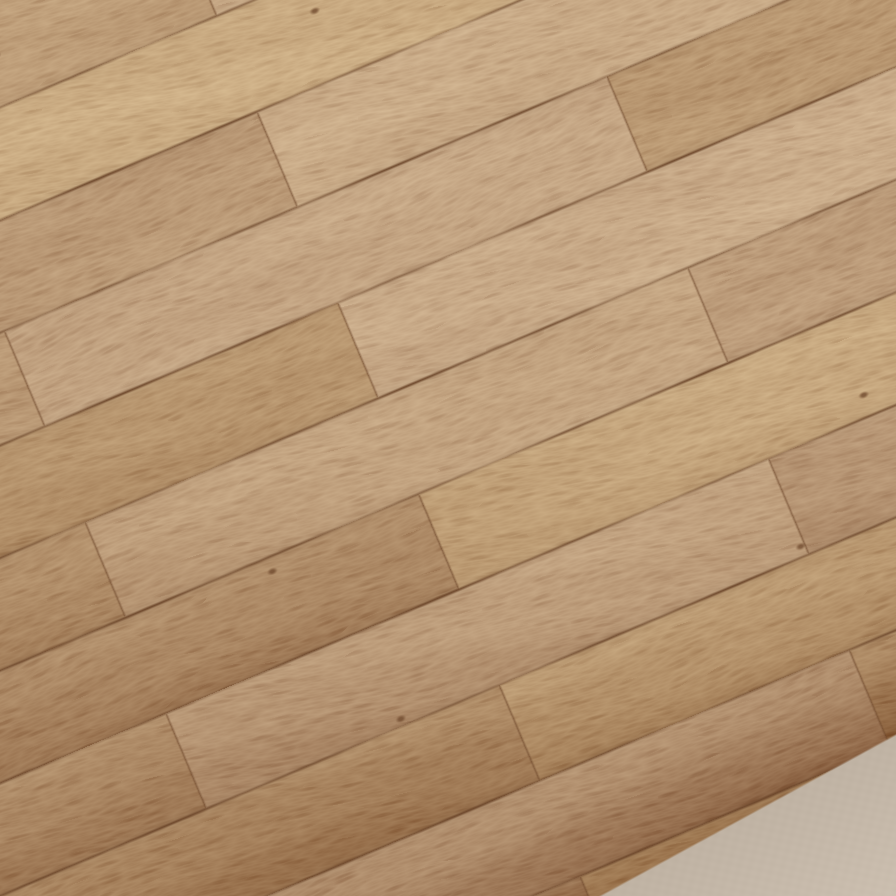
Reproduce this texture procedurally as a WebGL 1 fragment shader.

```glsl
precision highp float;

uniform vec2 u_resolution;

const float FLOOR_ANGLE = 0.3997;
const float PLANK_WIDTH = 0.1158;
const float PLANK_LENGTH = 0.73;
const float JOINT_START = 0.25;
const float JOINT_STAGGER = 0.355;
const float SEAM_HALF_WIDTH = 0.0013;
const float JOINT_HALF_WIDTH = 0.0009;
const vec2 PORE_SCALE = vec2(24.0, 150.0);
const vec2 FIBRE_SCALE = vec2(60.0, 310.0);
const vec2 MAT_CORNER = vec2(0.67, 0.0);
const vec2 MAT_NORMAL = vec2(-0.4785, 0.878);
const vec3 DEEP_OAK = vec3(0.45, 0.27, 0.14);
const vec3 PALE_OAK = vec3(0.78, 0.66, 0.515);
const vec3 SEAM_COLOR = vec3(0.43, 0.28, 0.17);
const vec3 MAT_COLOR = vec3(0.75, 0.70, 0.64);

float hash(vec2 p) {
    vec3 q = fract(vec3(p.xyx) * 0.1031);
    q += dot(q, q.yzx + 33.33);
    return fract((q.x + q.y) * q.z);
}

// Distance to the nearest site, and that cell's random value
vec2 cellular(vec2 p) {
    vec2 base = floor(p);
    vec2 best = vec2(8.0, 0.0);
    for (int j = -1; j <= 1; j++) {
        for (int i = -1; i <= 1; i++) {
            vec2 cell = base + vec2(float(i), float(j));
            vec2 site = cell + vec2(hash(cell), hash(cell + 41.7));
            float d = length(p - site);
            if (d < best.x) best = vec2(d, hash(cell + 83.1));
        }
    }
    return best;
}

float line(float d, float halfWidth, float soft) {
    return 1.0 - smoothstep(halfWidth - soft, halfWidth + soft, d);
}

// Signed brightness of the grain inside one plank
float grain(vec2 uv, float seed) {
    float phase = seed * 40.0;
    vec2 g = uv;
    g.y += uv.x * (0.02 + 0.14 * seed);
    g.y += 0.005 * sin(uv.x * 11.0 + phase) + 0.002 * sin(uv.x * 31.0 + uv.y * 45.0 + phase);
    float figure = sin(g.y * 95.0 + 2.5 * sin(uv.x * 6.0 + phase))
                 + 0.6 * sin(g.y * 230.0 + 2.0 * sin(uv.x * 13.0 - phase))
                 + 0.4 * sin(g.y * 520.0 + 1.5 * sin(uv.x * 29.0 + phase));
    vec2 pore = cellular(g * PORE_SCALE + phase);
    vec2 fibre = cellular(g * FIBRE_SCALE - phase);
    float dashes = (1.0 - smoothstep(0.08, 0.5, pore.x)) * pore.y;
    return 0.022 * figure - 0.17 * (dashes - 0.2) + 0.13 * (fibre.x - 0.42);
}

void main() {
    float pixel = 1.0 / u_resolution.y;
    float soft = pixel + 0.0005;
    vec2 p = gl_FragCoord.xy * pixel;

    // Plank layout
    float c = cos(FLOOR_ANGLE);
    float s = sin(FLOOR_ANGLE);
    vec2 uv = vec2(c * p.x + s * p.y, c * p.y - s * p.x);
    float row = floor(uv.y / PLANK_WIDTH);
    float across = fract(uv.y / PLANK_WIDTH);
    float along = (uv.x - JOINT_START - JOINT_STAGGER * mod(row, 2.0)) / PLANK_LENGTH;
    vec2 plank = vec2(floor(along), row);
    along = fract(along);
    float seed = hash(plank + 17.3);

    // Light falloff, plank tone, cupped boards and grain
    float matDistance = dot(p - MAT_CORNER, MAT_NORMAL);
    float light = mix(0.62, 0.93, smoothstep(-0.05, 0.75, p.y));
    light += 0.05 - 0.12 * mod(plank.x, 2.0) + 0.07 * (seed - 0.5);
    light += 0.24 * (across - 0.5) * (1.0 - smoothstep(0.05, 0.55, p.y));
    light -= 0.32 * exp(-max(matDistance, 0.0) / 0.06);
    light += 0.025 * sin(uv.x * 8.0 + seed * 30.0 + 2.0 * sin(uv.y * 25.0));
    light += grain(uv, seed);
    vec3 color = mix(DEEP_OAK, PALE_OAK, light);
    color += vec3(0.0, 0.004, 0.035) * (hash(plank + 5.9) - 0.5);

    // Worn seams and butt joints
    float seamDistance = min(across, 1.0 - across) * PLANK_WIDTH;
    float jointDistance = min(along, 1.0 - along) * PLANK_LENGTH;
    float edgeRow = floor(uv.y / PLANK_WIDTH + 0.5);
    float wear = 0.6 + 0.2 * sin(uv.x * 9.0 + edgeRow * 2.7)
               + 0.15 * sin(uv.x * 37.0 + edgeRow * 5.1);
    float seam = line(seamDistance, SEAM_HALF_WIDTH, soft) * wear;
    float joint = line(jointDistance, JOINT_HALF_WIDTH, soft) * 0.6;
    color *= 1.0 - 0.07 * exp(-seamDistance / 0.004) * wear;
    color = mix(color, SEAM_COLOR, max(seam, joint));

    // Sparse pin knots
    vec2 knot = cellular(uv * vec2(7.0, 11.0));
    color = mix(color, SEAM_COLOR, 0.75 * step(0.9, knot.y) * line(knot.x, 0.03, 0.02));

    // Pale mat in the corner
    float weave = 0.006 * sin(dot(p, vec2(330.0, 260.0))) * sin(dot(p, vec2(-190.0, 410.0)));
    vec3 mat = MAT_COLOR + 0.3 * clamp(-matDistance, 0.0, 0.25) + weave;
    color = mix(mat, color, smoothstep(-soft, soft, matDistance));

    gl_FragColor = vec4(clamp(color, 0.0, 1.0), 1.0);
}
```
